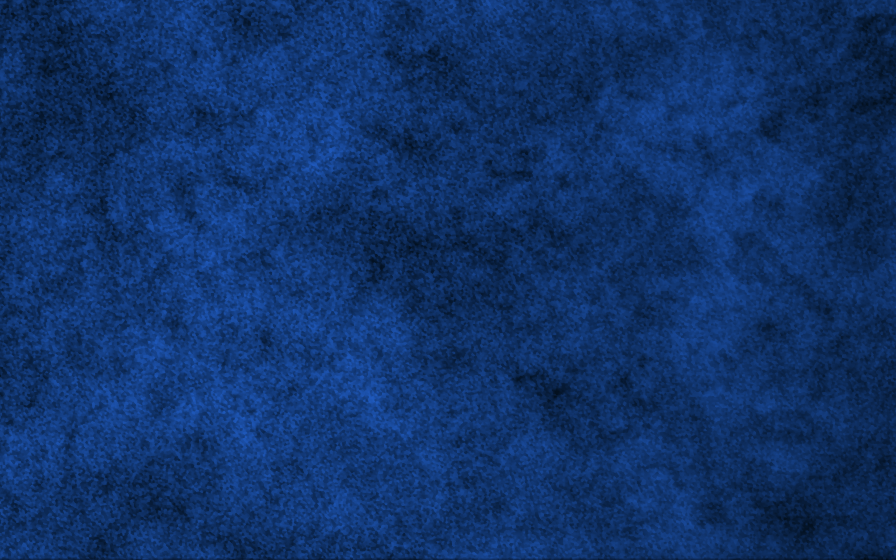
A WebGL 1 fragment shader for this texture:

```glsl
precision highp float;

uniform vec2 u_resolution;

const vec3 DEEP_BLUE = vec3(0.040, 0.140, 0.290);
const vec3 LIT_BLUE = vec3(0.090, 0.270, 0.570);

// Random point and tone for one cell
vec3 hash3(vec2 cell) {
  vec3 h = fract(cell.xyx * vec3(0.1031, 0.1030, 0.0973));
  h += dot(h, h.yxz + 33.33);
  return fract((h.xxy + h.yzz) * h.zyx);
}

// Smooth cellular noise: nearby points blend their tones, about -0.5 to 0.5
float cellCloud(vec2 p) {
  vec2 cell = floor(p);
  vec2 local = p - cell;
  float total = 0.0;
  float weightSum = 0.0;
  for (int j = -1; j <= 1; j++) {
    for (int i = -1; i <= 1; i++) {
      vec2 offset = vec2(float(i), float(j));
      vec3 seed = hash3(cell + offset + 71.0);
      vec2 toPoint = offset + seed.xy - local;
      float weight = exp(-5.0 * dot(toPoint, toPoint));
      total += weight * (seed.z - 0.5);
      weightSum += weight;
    }
  }
  return total / weightSum;
}

// Layers of cellular noise, each finer, turned and a little weaker
float mottle(vec2 p, float frequency, float strength) {
  mat2 turn = mat2(0.8, 0.6, -0.6, 0.8);
  float sum = 0.0;
  for (int octave = 0; octave < 5; octave++) {
    sum += strength * cellCloud(p * frequency);
    p = turn * p + vec2(0.37, 0.19);
    frequency *= 2.07;
    strength *= 0.87;
  }
  return sum;
}

// Layered sines that bend the outlines
vec2 bend(vec2 p, float amount) {
  vec2 wave = sin(p.yx * vec2(11.0, 13.0) + vec2(0.7, 2.1));
  wave += 0.5 * sin(p.yx * vec2(29.0, 25.0) + 3.0 * p);
  return p + amount * wave;
}

float pool(vec2 p, vec2 centre, vec2 radius) {
  vec2 q = (p - centre) / radius;
  return exp(-dot(q, q));
}

// Broad light and shade
float lighting(vec2 p) {
  float rightShade = smoothstep(1.15, 1.65, p.x) * (1.0 - 0.5 * smoothstep(0.6, 1.0, p.y));
  float tone = 0.59 - 0.45 * rightShade;
  tone -= 0.35 * pool(p, vec2(0.12, 0.78), vec2(0.25));
  tone -= 0.35 * pool(p, vec2(0.69, 0.55), vec2(0.10, 0.12));
  tone -= 0.28 * pool(p, vec2(0.86, 0.42), vec2(0.12, 0.10));
  tone -= 0.25 * pool(p, vec2(1.25, 0.15), vec2(0.30, 0.18));
  tone += 0.20 * pool(p, vec2(0.47, 0.85), vec2(0.15, 0.35));
  tone += 0.22 * pool(p, vec2(0.55, 0.20), vec2(0.30, 0.18));
  return tone;
}

// Small dark scuffs gathered in patches
float scuffs(vec2 p) {
  float patches = smoothstep(0.0, 0.3, cellCloud(p * 5.0 + 13.0));
  float marks = cellCloud(p * vec2(22.0, 30.0)) + 0.4 * cellCloud(p * 75.0);
  return patches * smoothstep(0.12, 0.42, marks);
}

// Faint upright nap at the left, level nap at the lower right
float nap(vec2 p) {
  float leftSide = 1.0 - smoothstep(0.2, 0.8, p.x);
  float lowerRight = smoothstep(0.8, 1.2, p.x) * (1.0 - smoothstep(0.1, 0.4, p.y));
  float upright = cellCloud(p * vec2(65.0, 9.0));
  float level = cellCloud(p * vec2(7.0, 75.0));
  return 0.22 * leftSide * upright + 0.30 * lowerRight * level;
}

// Fine fibre grain, softer toward the right
float grain(vec2 p, float frequency) {
  vec2 slanted = vec2(p.x + 0.35 * p.y, p.y - 0.2 * p.x);
  float strength = mix(1.0, 0.62, smoothstep(0.5, 1.4, p.x));
  return strength * cellCloud(slanted * frequency);
}

void main() {
  vec2 p = gl_FragCoord.xy / u_resolution.y;
  vec2 bent = bend(p, 0.012);

  float tone = lighting(bent);
  tone += mottle(bent, 4.5, 0.5);
  tone += nap(p) + grain(p, 230.0);
  tone -= 0.35 * scuffs(bent);

  vec3 color = mix(DEEP_BLUE, LIT_BLUE, clamp(tone, -0.6, 1.6));
  color *= mix(0.65, 1.0, smoothstep(0.0, 0.005, p.y));
  gl_FragColor = vec4(color, 1.0);
}
```
